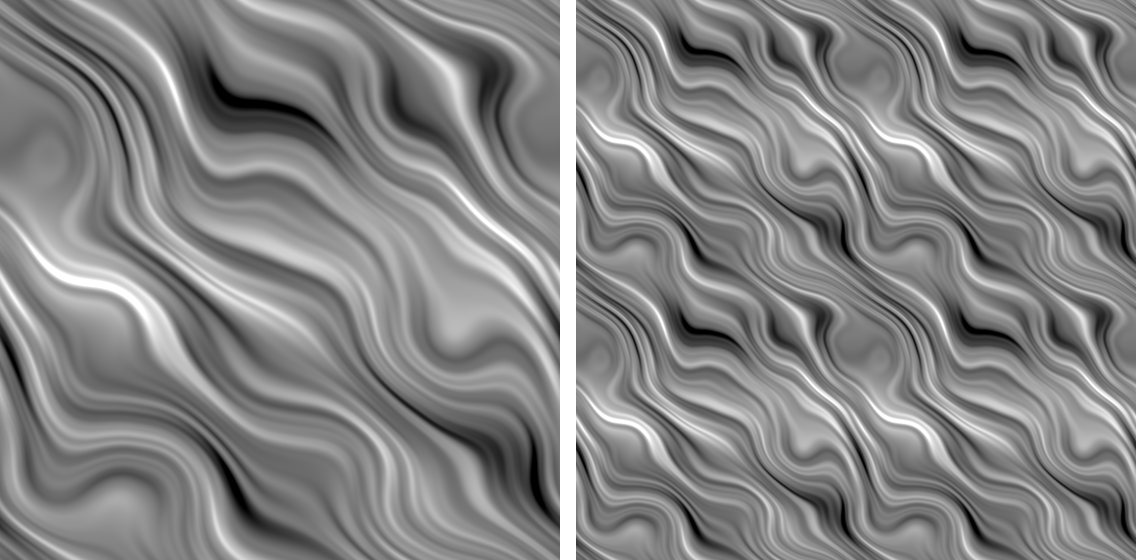
Left, the tile; right, the same tile 2 across and 2 down.
A Shadertoy shader for this texture:

```glsl
// Seamless grey marbling: soft diagonal streaks that sway like poured liquid.
// A wrapped noise bends the diagonal coordinate x + y, then three octaves of
// strongly stretched wrapped noise lay light and dark bands along the flow.

const float MEAN_GREY = 0.51;
const float CONTRAST = 0.66;
const float SWAY_CELLS = 4.0;
const float SWAY_AMOUNT = 0.31;

// Sine-free hash giving a gradient with components in -1..1
vec2 hashGradient(vec2 cell, float seed) {
    vec3 p = fract(vec3(cell.xyx + seed) * vec3(0.1031, 0.1030, 0.0973));
    p += dot(p, p.yzx + 33.33);
    return 2.0 * fract((p.xx + p.yz) * p.zy) - 1.0;
}

// Whole-number wrap; the half keeps exact multiples safe from rounding
vec2 wrapCell(vec2 cell, vec2 period) {
    return cell - period * floor((cell + 0.5) / period);
}

// Contribution of one lattice corner, wrapped to whole periods
float cornerValue(vec2 cell, vec2 corner, vec2 f, vec2 period, float seed) {
    return dot(hashGradient(wrapCell(cell + corner, period), seed), f - corner);
}

// Gradient noise that repeats after period cells
float tiledNoise(vec2 p, vec2 period, float seed) {
    vec2 cell = floor(p);
    vec2 f = p - cell;
    vec2 blend = f * f * f * (f * (f * 6.0 - 15.0) + 10.0);
    float a = cornerValue(cell, vec2(0.0, 0.0), f, period, seed);
    float b = cornerValue(cell, vec2(1.0, 0.0), f, period, seed);
    float c = cornerValue(cell, vec2(0.0, 1.0), f, period, seed);
    float d = cornerValue(cell, vec2(1.0, 1.0), f, period, seed);
    return mix(mix(a, b, blend.x), mix(c, d, blend.x), blend.y);
}

// Bands across the flow: many cells across, few along
float streaks(vec2 flow, vec2 cells, float seed) {
    return tiledNoise(flow * cells, cells, seed);
}

// Keeps most tones near the middle and lets the strongest ones stand out
float accentuate(float tone) {
    return tone * (0.85 + 2.0 * tone * tone);
}

void mainImage(out vec4 fragColor, in vec2 fragCoord) {
    vec2 uv = fragCoord / iResolution.xy;

    // Bent diagonal coordinate: x runs across the streaks, y along them
    float sway = SWAY_AMOUNT * tiledNoise(uv * SWAY_CELLS, vec2(SWAY_CELLS), 17.0);
    vec2 flow = vec2(uv.x + uv.y + sway, uv.y);

    // Broad bands, medium folds and fine threads
    float tone = 0.90 * streaks(flow, vec2(12.0, 3.0), 41.0);
    tone += 0.70 * streaks(flow, vec2(24.0, 4.0), 73.0);
    tone += 0.28 * streaks(flow, vec2(48.0, 5.0), 109.0);

    float grey = clamp(MEAN_GREY + CONTRAST * accentuate(tone), 0.0, 1.0);
    fragColor = vec4(vec3(grey), 1.0);
}
```
